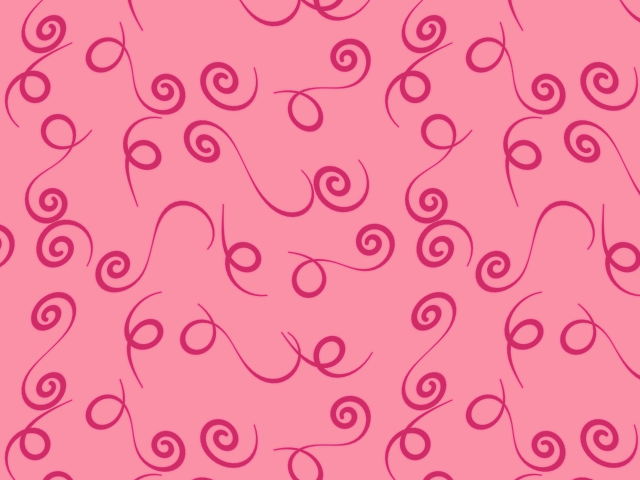
A Shadertoy shader for this pattern:

```glsl
const float PI = 3.14159265;

// Kinds of pen movement
const int EYE_OUT = 0, EYE_IN = 1, LOOP = 2, HOOK = 3, UNWIND = 4, TAIL = 5;

vec3 hash3(vec2 cell) {
    vec3 k = vec3(dot(cell, vec2(127.1, 311.7)),
                  dot(cell, vec2(269.5, 183.3)),
                  dot(cell, vec2(419.2, 371.9)));
    return fract(sin(k + 2.3) * 43758.55);
}

float armLength(int kind) {
    return kind == EYE_OUT ? 0.4 : kind == EYE_IN ? 0.35 : kind == LOOP ? 0.32
         : kind == HOOK ? 0.26 : kind == UNWIND ? 0.21 : 0.2;
}

// Curvature of an arm after the pen has travelled s
float curvature(int kind, float s) {
    if (kind == EYE_OUT) return 1.0 / (0.011 + 0.16 * s);
    if (kind == EYE_IN) return smoothstep(0.0, 0.07, s) / max(0.066 - 0.16 * s, 0.01);
    if (kind == HOOK) return 18.0 * smoothstep(0.0, 0.13, s);
    if (kind == UNWIND) return 1.0 / (0.023 + 0.29 * s);
    float u = kind == LOOP ? (s - 0.165) / 0.12 : s / 0.105;
    return (kind == LOOP ? 33.0 : 41.0) * exp(-u * u);
}

// Fine at the joins and free ends, bold in the bends
float halfWidth(int kind, float s) {
    float left = armLength(kind) - s;
    float swell = kind == EYE_OUT || kind >= UNWIND ? 1.0 : smoothstep(0.0, 0.17, s);
    float taper = kind == EYE_IN ? 1.0 : smoothstep(-0.02, 0.17, left);
    return min(mix(0.0012, 0.0059, swell * taper), 0.42 / max(curvature(kind, s), 1.0));
}

// Distance to a segment whose width changes from a to b
float taperedSegment(vec2 p, vec2 a, vec2 b, float widthA, float widthB) {
    vec2 ab = b - a;
    float t = clamp(dot(p - a, ab) / dot(ab, ab), 0.0, 1.0);
    return length(p - a - ab * t) - mix(widthA, widthB, t);
}

// Signed distance to one arm, traced by integrating its curvature
float armDistance(vec2 p, vec2 pen, float heading, int kind) {
    float total = armLength(kind), s = 0.0, nearest = 1.0;
    float turn = kind == TAIL ? -1.0 : 1.0;
    float width = halfWidth(kind, 0.0);
    for (int i = 0; i < 90; i++) {
        if (s >= total) break;
        float stride = clamp(0.2 / max(curvature(kind, s), 1.0), 0.0035, 0.012);
        float halfTurn = 0.5 * turn * stride * curvature(kind, s + 0.5 * stride);
        heading += halfTurn;
        vec2 next = pen + stride * vec2(cos(heading), sin(heading));
        heading += halfTurn;
        s += stride;
        float nextWidth = halfWidth(kind, s);
        nearest = min(nearest, taperedSegment(p, pen, next, width, nextWidth));
        pen = next;
        width = nextWidth;
    }
    return nearest;
}

// Long double scrolls and compact curls alternate like a checkerboard
float flourish(vec2 p, vec2 cell) {
    vec3 h = hash3(cell + 17.0);
    bool isLong = mod(cell.x + cell.y, 2.0) > 0.5;
    if (h.z > 0.5) p.x = -p.x;
    if (isLong) {
        float first = armDistance(p, vec2(0.0), 0.0, h.x < 0.7 ? EYE_IN : HOOK);
        return min(first, armDistance(p, vec2(0.0), PI, h.y < 0.65 ? LOOP : EYE_IN));
    }
    if (h.x < 0.5) return armDistance(p, vec2(0.0), 0.0, EYE_OUT);
    vec2 start = vec2(0.0, -0.03);
    return min(armDistance(p, start, 0.0, UNWIND), armDistance(p, start, PI, TAIL));
}

void mainImage(out vec4 fragColor, in vec2 fragCoord) {
    vec2 p = fragCoord / iResolution.y;
    float pixel = 1.0 / iResolution.y;

    // Gentle sway loosens the grid while keeping its four-cell repeat
    vec2 cellSize = vec2(0.198, 0.186);
    p += 0.02 * sin(2.0 * PI * p.yx / (4.0 * cellSize.yx) + vec2(0.6, 2.1));

    float d = 1.0;
    vec2 base = floor(p / cellSize);
    for (int y = -1; y <= 1; y++) {
        for (int x = -1; x <= 1; x++) {
            vec2 cell = base + vec2(x, y), id = mod(cell, 4.0);
            vec3 h = hash3(id);
            vec2 local = p - (cell + 0.5) * cellSize - 0.02 * (h.xy - 0.5);
            if (length(local) > 0.17) continue;
            // Golden-ratio steps spread the directions evenly
            float angle = 2.0 * PI * fract(0.618 * (id.x + 4.0 * id.y) + 0.15);
            local = mat2(cos(angle), -sin(angle), sin(angle), cos(angle)) * local;
            d = min(d, flourish(local, id));
        }
    }

    // Pink ground, faint glow beside the strokes, raspberry ink
    vec3 color = vec3(0.98, 0.57, 0.65);
    color = mix(vec3(0.99, 0.53, 0.67), color, smoothstep(0.002, 0.005, d));
    color = mix(vec3(0.81, 0.17, 0.40), color, smoothstep(-0.8 * pixel, 0.8 * pixel, d));
    fragColor = vec4(color, 1.0);
}
```
